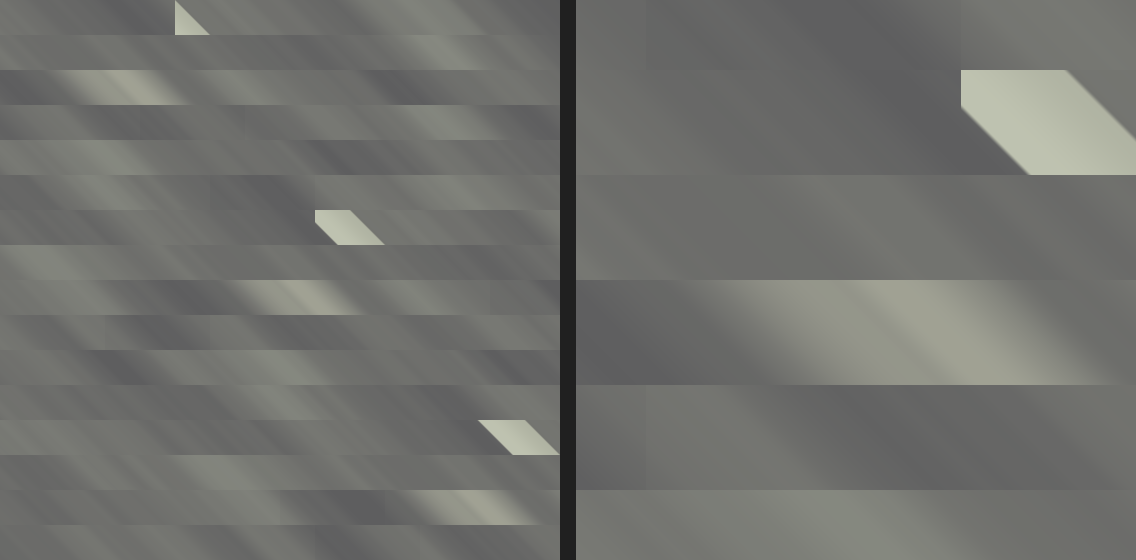
Left: the whole. Right: its middle third, enlarged.
Give the GLSL for this background, as a Shadertoy shader.

```glsl
// Sixteen flat rows of slanted brushed-metal sheen with three pale glints.

const float ROWS = 16.0;
const float GROUP = 6.0;        // rows before the lanes recur
const float GROUP_SHIFT = 5.0;  // sideways step of each recurrence, in cells

const vec3 DARK  = vec3(0.370, 0.370, 0.374);
const vec3 MID   = vec3(0.442, 0.444, 0.430);
const vec3 LIGHT = vec3(0.530, 0.540, 0.505);
const vec3 SHEEN = vec3(0.635, 0.640, 0.585);
const vec3 GLINT = vec3(0.725, 0.740, 0.670);

// Centres of broad streaks in each lane: two light (xy), two dark (zw)
const vec4 STREAKS[6] = vec4[6](
    vec4(12.0, -8.8,  3.0, 16.0),
    vec4(12.2, -4.2,  8.9, 15.8),
    vec4(-3.6,  6.5, -0.2, 11.5),
    vec4(12.2,  8.9, -0.6, 14.9),
    vec4(-0.2,  2.5,  9.2, -1.9),
    vec4(12.2,  2.5,  0.2,  7.2));

float hash(vec2 p) {
    vec3 q = fract(vec3(p.xyx) * 0.1031);
    q += dot(q, q.yzx + 33.33);
    return fract((q.x + q.y) * q.z);
}

// Smooth one-dimensional noise from -1 to 1
float noise(float x, float seed) {
    float i = floor(x), f = x - i;
    f = f * f * (3.0 - 2.0 * f);
    return mix(hash(vec2(i + 40.0, seed)), hash(vec2(i + 41.0, seed)), f) * 2.0 - 1.0;
}

vec4 bump(vec4 d, float width) {
    return exp(-d * d / (width * width));
}

float band(float x, float lo, float hi, float blur) {
    return smoothstep(lo - blur, lo + blur, x) * (1.0 - smoothstep(hi - blur, hi + blur, x));
}

vec3 toneColor(float t) {
    return t < 0.45 ? mix(DARK, MID, max(t, 0.0) / 0.45)
                    : mix(MID, LIGHT, min((t - 0.45) / 0.55, 1.2));
}

// Brushed tone along the slanted coordinate of one lane
float laneTone(float v, float lane) {
    vec4 s = bump(v - STREAKS[int(lane)], 1.15);
    float tone = 0.38 + 0.42 * (s.x + s.y) - 0.34 * (s.z + s.w);
    tone += 0.20 * noise(v * 0.75, lane + 3.0);
    tone += 0.08 * noise(v * 1.9, lane + 17.0);
    return tone + 0.035 * noise(v * 4.3, lane + 31.0);
}

// Two overlapping soft folds with a crisper crease between them
float sheenAmount(float v) {
    float first = smoothstep(1.0, 2.5, v) * (1.0 - smoothstep(2.7, 3.2, v));
    float second = smoothstep(2.75, 3.2, v) * (1.0 - smoothstep(3.4, 4.7, v));
    return 0.68 * first + 0.95 * second;
}

vec3 metal(vec2 p) {
    float row = floor(p.y);
    float group = floor(row / GROUP);
    float lane = row - group * GROUP;
    float v = p.x - fract(p.y) - group * GROUP_SHIFT;

    // Lanes, with a faint vertical seam in some rows
    float tone = laneTone(v, lane);
    float seam = floor(hash(vec2(row, 71.0)) * ROWS);
    float worn = step(0.7, hash(vec2(row, 83.0)));
    tone -= 0.06 * worn * step(seam, p.x) * step(p.x, seam + 3.0);
    vec3 color = toneColor(tone);

    // Wide sheen in the third lane
    if (lane == 2.0) color = mix(color, SHEEN, sheenAmount(v));

    // Glint in the first lane, cut off at a cell wall
    if (lane == 0.0) {
        float wall = 5.0 + 4.0 * group;
        float mask = band(v, 3.65, 5.0, 0.035) * step(wall, p.x);
        vec3 shine = GLINT * mix(1.03, 0.95, smoothstep(3.9, 5.0, v));
        color = mix(color, shine, mask);
    }
    return color;
}

void mainImage(out vec4 fragColor, in vec2 fragCoord) {
    // Average a 2 by 2 grid of samples to smooth the row edges
    vec3 sum = vec3(0.0);
    for (int i = 0; i < 4; i++) {
        vec2 offset = vec2(i % 2, i / 2) * 0.5 - 0.25;
        vec2 p = (fragCoord + offset) / iResolution.xy;
        sum += metal(vec2(p.x, 1.0 - p.y) * ROWS);
    }
    fragColor = vec4(sum / 4.0, 1.0);
}
```
